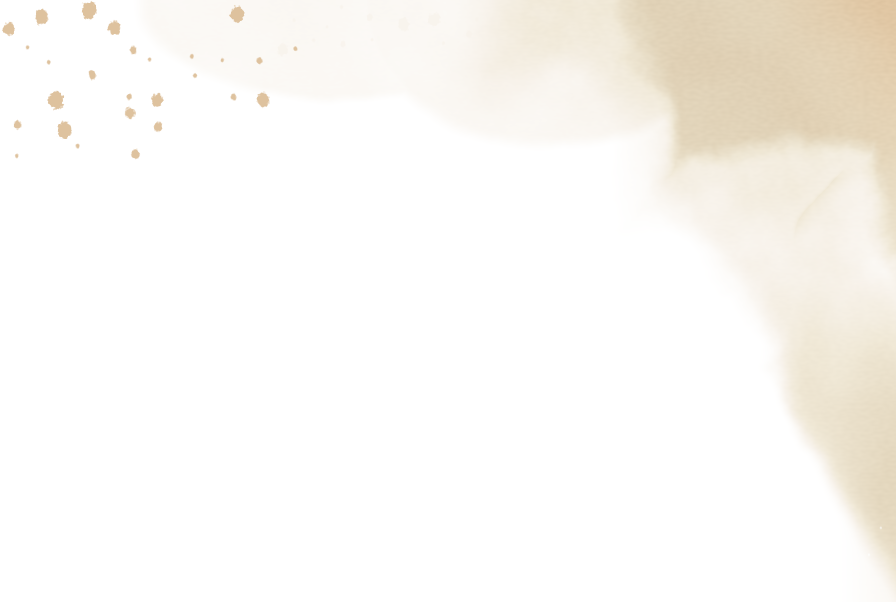
Write a WebGL 2 fragment shader that draws this background.

```glsl
#version 300 es
precision highp float;

#define ASPECT 1.488
#define WARP 0.075
#define EDGE_JITTER 0.02
#define MOTTLE 0.5
#define GRAIN 0.022
#define CREAM vec3(0.97, 0.95, 0.92)
#define SAND vec3(0.94, 0.91, 0.84)
#define BEIGE vec3(0.89, 0.84, 0.74)
#define TAN vec3(0.85, 0.77, 0.65)
#define SPLASH vec3(0.87, 0.76, 0.62)

uniform vec2 u_resolution;
out vec4 fragColor;

vec2 hash2(vec2 p) {
  vec3 h = fract(p.xyx * vec3(0.1031, 0.1030, 0.0973));
  h += dot(h, h.yzx + 33.33);
  return fract((h.xx + h.yz) * h.zy);
}

// Gradient noise, roughly -0.7 to 0.7
float corner(vec2 cell, vec2 f, vec2 o) {
  float angle = 6.2832 * hash2(cell + o + 91.0).x;
  return dot(vec2(cos(angle), sin(angle)), f - o);
}

float noise(vec2 p) {
  vec2 i = floor(p), f = fract(p);
  vec2 u = f * f * f * (f * (f * 6.0 - 15.0) + 10.0);
  float low = mix(corner(i, f, vec2(0, 0)), corner(i, f, vec2(1, 0)), u.x);
  float high = mix(corner(i, f, vec2(0, 1)), corner(i, f, vec2(1, 1)), u.x);
  return mix(low, high, u.y);
}

float fbm(vec2 p) {
  float sum = 0.0, amp = 0.6;
  for (int i = 0; i < 5; i++) {
    sum += amp * noise(p);
    p = mat2(1.6, 1.2, -1.2, 1.6) * p + 7.3;
    amp *= 0.5;
  }
  return sum;
}

// Approximate distance inside an ellipse, positive within
float ellipse(vec2 p, vec2 centre, vec2 radii) {
  return (1.0 - length((p - centre) / radii)) * min(radii.x, radii.y);
}

// Irregular drops on a jittered grid, kept inside an elliptical region
float splatter(vec2 p, float size, vec2 centre, vec2 radii, float keep) {
  float cover = 0.0, pixel = 1.0 / u_resolution.y;
  float ragged = 0.35 * noise(p * 130.0) + 0.25 * noise(p * 260.0);
  vec2 home = floor(p / size);
  for (int k = 0; k < 9; k++) {
    vec2 cell = home + vec2(k % 3 - 1, k / 3 - 1);
    vec2 h = hash2(cell + 11.0), g = hash2(cell + 57.0);
    vec2 spot = (cell + 0.1 + 0.8 * h) * size;
    if (g.x > keep || length((spot - centre) / radii) > 1.0) continue;
    float radius = size * mix(0.05, 0.23, g.y * g.y);
    float d = length((p - spot) * vec2(1.1, 0.92)) - radius * (1.0 + ragged);
    cover = max(cover, 1.0 - smoothstep(-pixel, pixel, d));
  }
  return cover;
}

// Tone ramp from white paper to the deepest wash
vec3 washColour(float s) {
  s = 4.0 * clamp(s, 0.0, 1.0);
  vec3 c = mix(vec3(1), CREAM, min(s, 1.0));
  c = mix(c, SAND, clamp(s - 1.0, 0.0, 1.0));
  c = mix(c, BEIGE, clamp(s - 2.0, 0.0, 1.0));
  return mix(c, TAN, clamp(s - 3.0, 0.0, 1.0));
}

void main() {
  // Height is one; y runs down from the top
  vec2 uv = gl_FragCoord.xy / u_resolution;
  vec2 q = vec2(uv.x * ASPECT, 1.0 - uv.y);
  vec2 drift = vec2(fbm(q * 6.0), fbm(q * 6.0 + 17.0));
  vec2 w = q + WARP * drift, e = q + EDGE_JITTER * drift;
  float mottle = MOTTLE * fbm(q * 5.0 + 31.0);

  // Two pale pools along the top
  float faint = smoothstep(0.0, 0.02, ellipse(e, vec2(0.57, 0.0), vec2(0.35, 0.175)));
  float tone = faint * (0.13 + 0.15 * mottle);
  float pool = smoothstep(0.0, 0.03, ellipse(e, vec2(0.92, 0.0), vec2(0.34, 0.255)));
  float body = smoothstep(0.72, 0.92, w.x) * (1.0 - smoothstep(0.06, 0.23, w.y));
  tone = max(tone, pool * (0.16 + 0.2 * body + 0.7 * mottle * (0.3 + body)));

  // Pale wash running down the right side, warmer towards the bottom
  float bank = 1.05 + 0.19 * smoothstep(0.28, 0.6, e.y) + 0.6 * max(e.y - 0.62, 0.0);
  float inset = mix(w.x, e.x, smoothstep(0.5, 0.9, q.y)) - bank;
  float lower = smoothstep(0.42, 0.7, q.y);
  float side = smoothstep(0.0, 0.09, inset) * (0.22 + 0.7 * mottle * (1.0 - 0.6 * lower));
  side += 0.38 * lower * smoothstep(0.01, mix(0.22, 0.06, lower), inset);
  side += 0.12 * smoothstep(1.38, ASPECT, q.x) * smoothstep(0.45, 0.6, q.y);
  tone = max(tone, side);

  // Deep corner wash with a tapering strip at the right edge
  float block = min(w.x - 1.03 - 0.3 * w.y, 0.265 - w.y);
  float strip = min(w.x - 1.41 - 0.4 * max(w.y - 0.25, 0.0), 0.48 - w.y);
  float deep = max(block, strip);
  float depth = 0.8 + 0.3 * mottle + 0.15 * smoothstep(1.2, ASPECT, q.x - q.y);
  depth -= 0.15 * smoothstep(0.25, 0.4, q.y);
  tone += 0.16 * smoothstep(-0.12, 0.0, block);
  tone = mix(tone, depth, smoothstep(-0.015, 0.04, deep));

  // Dried crease
  float along = clamp((0.395 - q.y) / 0.115, 0.0, 1.0);
  float crease = e.x - 1.32 - 0.08 * pow(along, 1.5);
  float fade = smoothstep(0.27, 0.3, q.y) * (1.0 - smoothstep(0.36, 0.41, q.y));
  tone += 0.2 * fade * exp(-abs(crease) * mix(250.0, 50.0, step(0.0, crease)));

  // Warm corner and paper grain
  vec3 colour = washColour(tone);
  float warm = smoothstep(1.15, ASPECT, q.x - 0.5 * q.y) * smoothstep(0.5, 1.0, tone);
  colour += warm * vec3(0.025, 0.0, -0.02);
  colour += GRAIN * clamp(tone, 0.0, 1.0) * noise(q * vec2(90.0, 190.0));

  // Drops: tan, pale and white
  float pale = splatter(q, 0.05, vec2(0.6, 0.02), vec2(0.2, 0.09), 0.75);
  colour = mix(colour, CREAM, 0.7 * pale);
  float white = splatter(q, 0.03, vec2(1.465, 0.9), vec2(0.03, 0.035), 0.9);
  colour = mix(colour, vec3(1), 0.75 * white);
  float drops = splatter(q, 0.058, vec2(0.0), vec2(0.52, 0.31), 0.75);
  fragColor = vec4(clamp(mix(colour, SPLASH, drops), 0.0, 1.0), 1.0);
}
```
